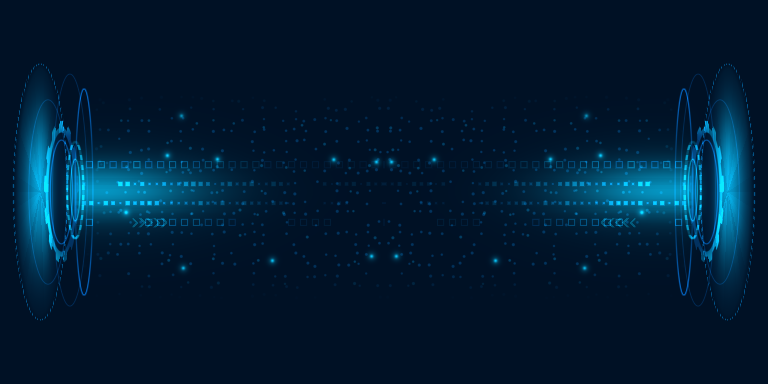
This background is drawn by a Shadertoy shader. Its source:

```glsl
// Two facing sci-fi portals on dark navy, each sending a cyan data beam inward.
// One half is built from gaussian glows, ellipse distances and repeated cells,
// then mirrored about the vertical centre line.

const vec3 NAVY = vec3(0.0, 0.066, 0.145);
const vec3 BLUE = vec3(0.02, 0.40, 0.75);
const vec3 CYAN = vec3(0.03, 0.76, 0.90);

float hash(vec2 p) {
    return fract(sin(dot(p, vec2(127.1, 311.7))) * 43758.5453);
}

// Soft coverage of a shape from its signed distance
float fill(float d) {
    float soft = 0.75 / iResolution.y;
    return 1.0 - smoothstep(-soft, soft, d);
}

float gauss(vec2 v) {
    return exp(-dot(v, v));
}

float ellipse(vec2 p, vec2 radii) {
    vec2 q = p / radii;
    float k = length(q);
    return k * (k - 1.0) / max(length(q / radii), 0.001);
}

float ring(vec2 p, vec2 radii, float halfWidth) {
    return fill(abs(ellipse(p, radii)) - halfWidth);
}

float box(vec2 p, float halfSize) {
    return max(abs(p.x), abs(p.y)) - halfSize;
}

// Beam and the halo around it
vec3 beam(vec2 p) {
    float start = smoothstep(0.15, 0.22, p.x);
    float core = gauss((p - vec2(0.25, 0.505)) / vec2(0.25, 0.062));
    float halo = gauss((p - vec2(0.28, 0.50)) / vec2(0.30, 0.12));
    float streak = 0.88 + 0.12 * hash(vec2(floor(p.y * 110.0), 3.0));
    return CYAN * start * (0.56 * core * streak + 0.13 * halo);
}

// Glowing disc, gear and thin orbit rings
vec3 portal(vec2 p) {
    vec2 d = p - vec2(0.105, 0.5);
    vec2 discRadii = vec2(0.07, 0.333);
    float angle = atan(d.y / discRadii.y, d.x / discRadii.x);
    float inside = 1.0 - smoothstep(-0.015, 0.005, ellipse(d, discRadii));
    float width = d.x < 0.0 ? 0.042 : 0.028;
    float glow = gauss(vec2(d.x / width, (d.y - 0.01) / 0.175));
    float sector = 0.82 + 0.25 * hash(vec2(floor(angle * 5.0), 7.0));
    vec3 light = CYAN * glow * sector * inside * 0.78;
    light += BLUE * inside * 0.10 * gauss(d / vec2(0.08, 0.25));

    // Dotted rim
    float dots = smoothstep(-0.1, 0.5, sin(angle * 100.0));
    light += mix(BLUE, CYAN, 0.4) * ring(d, discRadii, 0.0016) * dots * 0.5;

    // Toothed gear, brightest on its outer left side and at its tips
    vec2 g = p - vec2(0.16, 0.5);
    vec2 q = g / vec2(0.045, 0.185);
    float turn = atan(q.y, q.x);
    float tooth = smoothstep(-0.3, 0.3, sin(turn * 13.0));
    float outer = ellipse(g, vec2(0.045, 0.185) * (0.91 + 0.09 * tooth));
    float inner = ellipse(g, vec2(0.034, 0.155));
    float gear = fill(max(outer, -inner));
    float lit = smoothstep(0.35, -0.8, q.x) + 0.5 * smoothstep(0.75, 0.95, abs(q.y));
    float patchTone = 0.45 + 0.55 * hash(vec2(floor(turn * 4.0), 2.0));
    light += mix(BLUE * 0.5, CYAN, clamp(lit, 0.0, 1.0)) * gear * patchTone * 0.85;
    light += BLUE * ring(g, vec2(0.029, 0.135), 0.0015) * 0.6;

    // Inner hub and orbits
    vec2 h = p - vec2(0.196, 0.505);
    float hubDash = smoothstep(-0.2, 0.2, sin(h.y * 240.0));
    light += CYAN * ring(h, vec2(0.021, 0.125), 0.003) * (0.2 + 0.4 * hubDash);
    light += CYAN * ring(h, vec2(0.012, 0.08), 0.0015) * 0.45;
    light += BLUE * ring(p - vec2(0.182, 0.505), vec2(0.045, 0.302), 0.001) * 0.28;
    light += BLUE * ring(p - vec2(0.125, 0.5), vec2(0.05, 0.24), 0.001) * 0.3;
    float arcFade = 0.35 + 0.65 * smoothstep(0.08, 0.25, abs(p.y - 0.5));
    light += BLUE * ring(p - vec2(0.219, 0.5), vec2(0.023, 0.268), 0.0016) * arcFade * 0.8;
    return light;
}

// Four rows of data glyphs and a run of chevrons
vec3 glyphs(vec2 p) {
    vec3 light = vec3(0.0);
    float fade = smoothstep(0.19, 0.24, p.x) * (0.10 + 0.55 * gauss(vec2((p.x - 0.3) / 0.28, 0.0)));
    for (int i = 0; i < 4; i++) {
        float row = float(i);
        bool outlined = i == 0 || i == 3;
        float pitch = outlined ? 0.031 : 0.019;
        vec2 q = vec2((fract(p.x / pitch) - 0.5) * pitch, p.y - 0.421 - 0.05 * row);
        float seed = hash(vec2(floor(p.x / pitch), row));
        float group = step(0.3, hash(vec2(floor(p.x / pitch / 4.0), row + 9.0)));
        float d = outlined ? abs(box(q, 0.008)) - 0.0009 : box(q, 0.002 + 0.004 * seed);
        light += mix(BLUE, CYAN, seed * 0.7) * fill(d) * group * fade;
    }
    float y = p.y - 0.42;
    float stripe = smoothstep(0.55, 0.7, fract((p.x + abs(y)) / 0.019));
    float span = fill(abs(p.x - 0.39) - 0.045) * fill(abs(y) - 0.012);
    return light + CYAN * stripe * span * 0.25;
}

// Scattered points: fine dust, larger dots, then glowing sparks
vec3 particles(vec2 p) {
    vec3 light = vec3(0.0);
    for (int i = 0; i < 3; i++) {
        float layer = float(i);
        float size = 0.027 + 0.012 * layer + 0.02 * layer * layer;
        vec2 cell = floor(p / size);
        vec2 jitter = vec2(hash(cell + layer * 17.0), hash(cell + 41.3 + layer));
        vec2 spot = (cell + 0.3 + 0.4 * jitter) * size;
        float seed = hash(cell + 73.7 + layer * 5.0);
        float r = length(p - spot);
        float spread = smoothstep(0.21, 0.32, spot.x) * (1.0 - smoothstep(0.17, 0.28, abs(spot.y - 0.49)));
        float point = fill(r - 0.0015 - 0.0025 * seed) * step(0.5, seed) * 0.28;
        if (i == 2) point = step(0.68, seed) * (0.65 * exp(-r * r / 0.00002) + 0.25 * exp(-r * r / 0.00013));
        light += mix(BLUE, CYAN, 0.2 + 0.4 * layer) * point * spread;
    }
    return light;
}

void mainImage(out vec4 fragColor, in vec2 fragCoord) {
    vec2 p = fragCoord / iResolution.y;
    p.x = min(p.x, iResolution.x / iResolution.y - p.x);
    vec3 light = beam(p) + portal(p) + glyphs(p) + particles(p);
    fragColor = vec4(min(NAVY + light, vec3(0.12, 0.92, 1.0)), 1.0);
}
```
